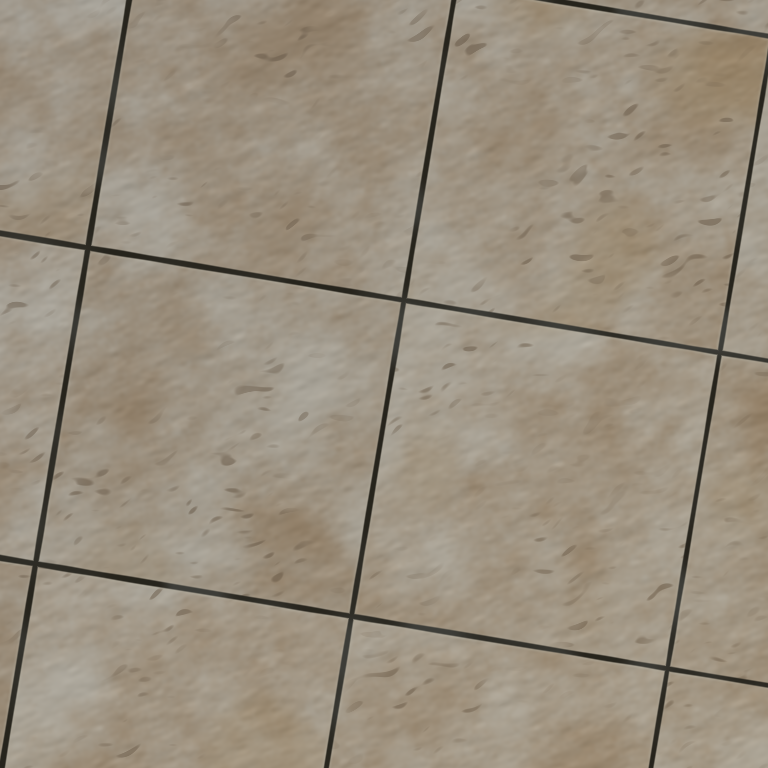
A WebGL 1 fragment shader for this texture:

```glsl
precision highp float;
// Square stone floor tiles on a slightly turned grid, split by thin dark grout.
// Each tile seeds its own cellular noise: clouded tan and pale stone, embossed
// grain and slanted dark creases, with a worn pale rim along the joints.

uniform vec2 u_resolution;

const float TILE_SIZE = 0.417;
const float GRID_ANGLE = 0.1645;
const vec2 GRID_CORNER = vec2(0.526, 0.609);
const float GROUT_HALF_WIDTH = 0.0034;

const vec3 STONE_TAN = vec3(0.575, 0.505, 0.415);
const vec3 STONE_PALE = vec3(0.665, 0.645, 0.600);
const vec3 STONE_OCHRE = vec3(0.58, 0.49, 0.36);
const vec3 CREASE_BROWN = vec3(0.40, 0.34, 0.27);
const vec3 RIM_PALE = vec3(0.70, 0.68, 0.62);
const vec3 GROUT_DARK = vec3(0.15, 0.14, 0.11);
const vec3 GROUT_GREY = vec3(0.24, 0.24, 0.22);

vec2 rotate(vec2 p, float angle) {
  float c = cos(angle), s = sin(angle);
  return vec2(c * p.x - s * p.y, s * p.x + c * p.y);
}

vec3 hash3(vec2 p) {
  vec3 q = fract(p.xyx * vec3(0.1031, 0.1030, 0.0973));
  q += dot(q, q.yxz + 33.33);
  return fract((q.xxy + q.yzz) * q.zyx);
}

// Cellular noise: signed soft bumps around one jittered point per cell.
float bumpNoise(vec2 p) {
  vec2 cell = floor(p);
  float sum = 0.0;
  for (int y = -1; y <= 1; y++) {
    for (int x = -1; x <= 1; x++) {
      vec2 neighbour = cell + vec2(float(x), float(y));
      vec3 h = hash3(neighbour);
      vec2 d = neighbour + h.xy - p;
      float falloff = max(0.0, 1.0 - dot(d, d));
      sum += (2.0 * h.z - 1.0) * falloff * falloff * falloff;
    }
  }
  return sum;
}

float clouds(vec2 p) {
  float sum = 0.0, amplitude = 0.75;
  for (int i = 0; i < 5; i++) {
    sum += amplitude * bumpNoise(p);
    p = rotate(p, 0.9) * 2.1 + 17.3;
    amplitude *= 0.62;
  }
  return sum;
}

// Height of the rough surface, stretched along the cleft of the stone.
float cleftHeight(vec2 p) {
  return bumpNoise(p * vec2(11.0, 24.0)) + 0.5 * bumpNoise(p * vec2(30.0, 52.0) + 9.0);
}

vec3 stoneColor(vec2 p, vec2 seed, vec2 canvas) {
  vec2 q = p + seed;
  float cloud = clouds(q * 3.2);
  vec3 color = mix(STONE_TAN, STONE_PALE, smoothstep(-1.3, 1.2, cloud));

  // Ochre stains, stronger towards the right of the floor.
  float stain = smoothstep(0.25, 1.0, bumpNoise(q * 2.6 + 41.0));
  color = mix(color, STONE_OCHRE, stain * mix(0.15, 0.55, canvas.x));

  // Embossed grain lit from the upper left.
  vec2 slant = rotate(q, -0.5);
  vec2 lightStep = rotate(vec2(-0.005, 0.008), -0.5);
  float relief = cleftHeight(slant) - cleftHeight(slant + lightStep);
  color += 0.045 * clamp(relief, -1.0, 1.0);

  // Short creases gathered in rough patches.
  float patchy = smoothstep(-0.3, 0.6, bumpNoise(q * 4.0 + 73.0));
  vec2 bent = slant + 0.012 * sin(slant.yx * 31.0);
  float crease = smoothstep(0.5, 0.9, bumpNoise(bent * vec2(17.0, 50.0) + 5.0));
  color = mix(color, CREASE_BROWN, 0.5 * crease * patchy);

  // Cooler light at the upper left.
  return color + vec3(-0.008, 0.0, 0.012) * (canvas.y - canvas.x);
}

void main() {
  vec2 canvas = gl_FragCoord.xy / u_resolution;
  float pixel = 1.0 / min(u_resolution.x, u_resolution.y);

  // Grid cell, place within the tile and signed distance to both joints.
  vec2 grid = rotate(canvas - GRID_CORNER, GRID_ANGLE) / TILE_SIZE;
  vec2 tile = floor(grid);
  vec2 joint = (fract(grid + 0.5) - 0.5) * TILE_SIZE;
  vec3 tileRandom = hash3(tile + 50.0);
  vec3 color = stoneColor(grid - tile, 20.0 + floor(tileRandom.xy * 60.0), canvas);
  color += 0.016 * (tileRandom.z - 0.5);

  // Joint width wavers slightly and narrows to the right.
  vec2 waver = 0.00025 * sin(grid.yx * 19.0 + 2.0 * sin(grid.yx * 7.0));
  vec2 halfWidth = GROUT_HALF_WIDTH + waver - 0.0008 * (canvas.x - 0.5);
  vec2 edge = abs(joint) - halfWidth;

  // Worn rim, brightest below the level joints.
  vec2 rim = 1.0 - smoothstep(0.0, 0.0045, edge);
  rim *= vec2(0.4, joint.y < 0.0 ? 0.65 : 0.2);
  float wear = 0.7 + 0.5 * bumpNoise(grid * 14.0 + 30.0);
  color = mix(color, RIM_PALE, clamp(max(rim.x, rim.y) * wear, 0.0, 1.0));

  // Grout, greyer where dust has settled.
  float grout = 1.0 - smoothstep(-pixel, pixel, min(edge.x, edge.y));
  float dust = smoothstep(-0.4, 0.7, bumpNoise(grid * 6.0 + 80.0));
  color = mix(color, mix(GROUT_DARK, GROUT_GREY, dust), grout);

  gl_FragColor = vec4(color, 1.0);
}
```
